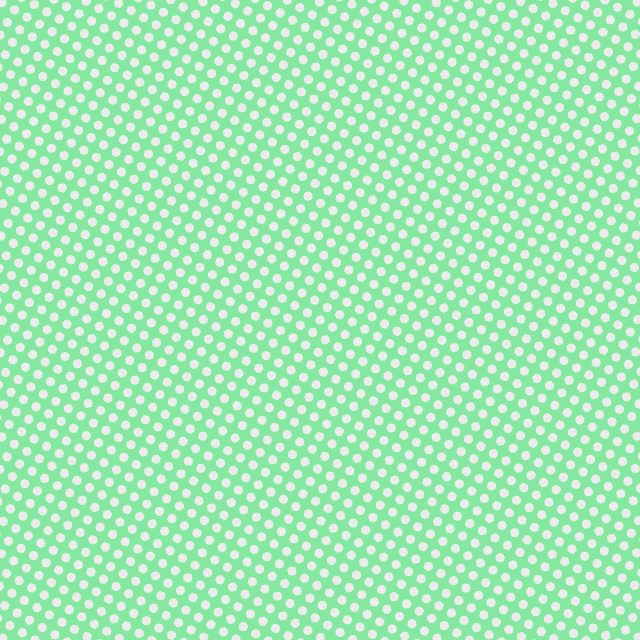
Give the GLSL for this pattern, as a WebGL 2 fragment shader.

```glsl
#version 300 es
precision highp float;
// Small pale dots on mint green, set on a square lattice turned by 30 degrees.
// Each pixel is rotated into lattice cells and measured against the nearest dot;
// gradient noise roughens the outlines and faintly mottles the dot fill.

uniform vec2 u_resolution;
out vec4 fragColor;

const vec3 MINT = vec3(0.52, 0.91, 0.63);
const vec3 DOT_GREY = vec3(0.91, 0.92, 0.91);
const vec3 DOT_LILAC = vec3(0.95, 0.93, 0.95);

const float CELLS_ACROSS = 44.23;       // lattice spacings per canvas width
const float LATTICE_ANGLE = 0.5235988;  // 30 degrees, clockwise
const float DOT_RADIUS = 0.316;         // in lattice spacings
const float EDGE_WOBBLE = 0.05;         // outline roughness, in lattice spacings
const float EDGE_GRAIN = 7.0;           // noise cells per lattice spacing
const float TINT_GRAIN = 5.0;

// Integer hash to a unit gradient direction.
vec2 gradientAt(vec2 corner) {
    uvec2 q = uvec2(ivec2(corner)) * uvec2(1597u, 3812u + 1u);
    uint h = (q.x ^ q.y) * 747796u + 28913u;
    h = ((h >> 15) ^ h) * 277803u;
    h ^= h >> 13;
    float angle = float(h & 65535u) / 65536.0 * 6.28319;
    return vec2(cos(angle), sin(angle));
}

// Gradient noise, roughly -0.7 to 0.7.
float gradientNoise(vec2 p) {
    vec2 cell = floor(p);
    vec2 f = p - cell;
    vec2 blend = f * f * f * (f * (f * 6.0 - 15.0) + 10.0);
    vec2 e = vec2(1.0, 0.0);
    float n00 = dot(gradientAt(cell), f);
    float n10 = dot(gradientAt(cell + e.xy), f - e.xy);
    float n01 = dot(gradientAt(cell + e.yx), f - e.yx);
    float n11 = dot(gradientAt(cell + e.xx), f - e.xx);
    return mix(mix(n00, n10, blend.x), mix(n01, n11, blend.x), blend.y);
}

void main() {
    float canvasSize = min(u_resolution.x, u_resolution.y);
    vec2 p = (gl_FragCoord.xy - 0.5 * u_resolution) / canvasSize;

    // Lattice coordinates, with one dot at the canvas centre
    float c = cos(LATTICE_ANGLE);
    float s = sin(LATTICE_ANGLE);
    vec2 lattice = vec2(c * p.x - s * p.y, s * p.x + c * p.y) * CELLS_ACROSS;
    vec2 local = fract(lattice + 0.5) - 0.5;

    // Roughened dot with a one-pixel smooth edge
    float dist = length(local) - DOT_RADIUS;
    dist += EDGE_WOBBLE * gradientNoise(lattice * EDGE_GRAIN);
    float pixel = CELLS_ACROSS / canvasSize;
    float coverage = 1.0 - smoothstep(-0.6 * pixel, 0.6 * pixel, dist);

    // Faint mottling of the dot fill
    float tint = smoothstep(-0.15, 0.35, gradientNoise(lattice * TINT_GRAIN + 37.5));
    vec3 dotColor = mix(DOT_GREY, DOT_LILAC, tint);

    fragColor = vec4(mix(MINT, dotColor, coverage), 1.0);
}
```
